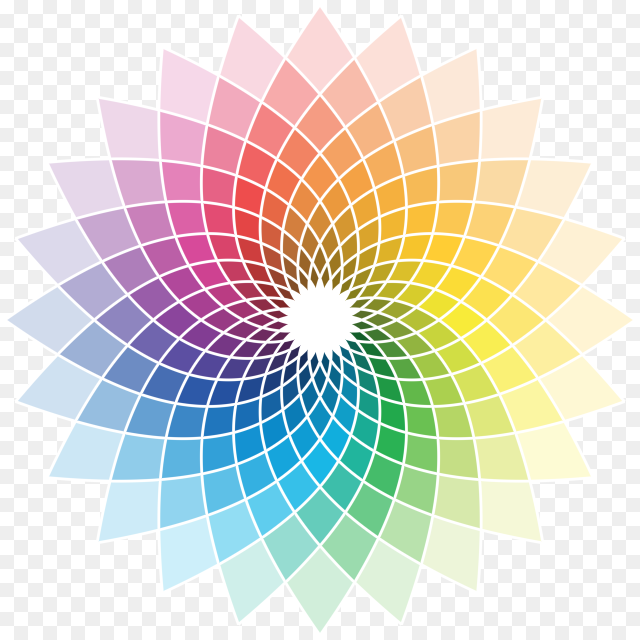
Give the GLSL for this pattern, as a WebGL 2 fragment shader.

```glsl
#version 300 es
precision highp float;

uniform vec2 u_resolution;
out vec4 fragColor;

const float TAU = 6.2831853;
const float PETALS = 24.0;
const float LAST_RING = 9.0;

// Saturated wheel, clockwise from the top in steps of 30 degrees
const vec3 WHEEL[12] = vec3[12](
    vec3(0.95, 0.57, 0.28), vec3(0.96, 0.68, 0.22),
    vec3(1.00, 0.80, 0.18), vec3(0.97, 0.92, 0.20),
    vec3(0.66, 0.81, 0.29), vec3(0.14, 0.69, 0.31),
    vec3(0.07, 0.71, 0.90), vec3(0.05, 0.56, 0.82),
    vec3(0.15, 0.33, 0.65), vec3(0.53, 0.25, 0.60),
    vec3(0.84, 0.27, 0.59), vec3(0.93, 0.28, 0.28)
);

vec3 wheelColor(float hueStep) {
    float h = mod(hueStep * 0.5, 12.0);
    int i = int(floor(h));
    return mix(WHEEL[i % 12], WHEEL[(i + 1) % 12], fract(h));
}

// Log shrinkage of the radius at a given depth, with its slope
vec2 shrinkage(float depth) {
    float q = depth - 2.2;
    float rate = 0.318 + 0.011 * q * q;
    return vec2(depth * rate, rate + 0.022 * depth * q);
}

// Newton inverse of the shrinkage law; returns depth and slope
vec2 depthAt(float logShrink) {
    float depth = logShrink / 0.36;
    for (int i = 0; i < 5; i++) {
        vec2 law = shrinkage(depth);
        depth -= (law.x - logShrink) / law.y;
    }
    return vec2(depth, shrinkage(depth).y);
}

vec3 checkerboard(vec2 uv, float squares) {
    vec2 cell = floor(uv * squares);
    return vec3(mix(1.0, 0.933, mod(cell.x + cell.y, 2.0)));
}

// Pale at the rim, pure midway, dark near the hub
vec3 cellColor(float hueStep, float ring) {
    float tint = 0.79 * pow(max(1.0 - ring / 4.5, 0.0), 1.5);
    float shade = 0.5 * smoothstep(4.0, 10.0, ring);
    return mix(wheelColor(hueStep) * (1.0 - shade), vec3(1.0), tint);
}

vec3 flower(vec2 p, float radius, float halfLine, float pixel, vec3 backdrop) {
    float r = max(length(p), 0.001);
    float turn = atan(p.x, p.y + 1e-6) * PETALS / TAU;
    vec2 depth = depthAt(clamp(log(radius / r), -0.6, 3.0));

    // Two mirrored families of spirals form the lattice
    vec2 lattice = vec2(depth.x + turn, depth.x - turn);
    vec2 id = floor(lattice);
    vec2 f = fract(lattice);
    float ring = id.x + id.y;
    float toDistance = r / length(vec2(1.0 / depth.y, PETALS / TAU));

    // Outside the rim only the inward edges carry a line
    vec2 edge = ring < 0.0 ? 1.0 - f : min(f, 1.0 - f);
    float d = min(edge.x, edge.y) * toDistance;
    float inside = smoothstep(-0.7 * pixel, 0.7 * pixel, d - halfLine);

    if (ring < -1.0) return backdrop;
    if (ring > LAST_RING) return vec3(1.0);
    vec3 fill = ring < 0.0 ? backdrop : cellColor(id.x - 2.0, ring);
    return mix(vec3(1.0), fill, inside);
}

void main() {
    float size = min(u_resolution.x, u_resolution.y);
    vec2 p = (gl_FragCoord.xy - 0.5 * u_resolution) / size;
    vec3 backdrop = checkerboard(p + 0.5, 45.0);
    fragColor = vec4(flower(p, 0.4925, 0.0022, 1.0 / size, backdrop), 1.0);
}
```
